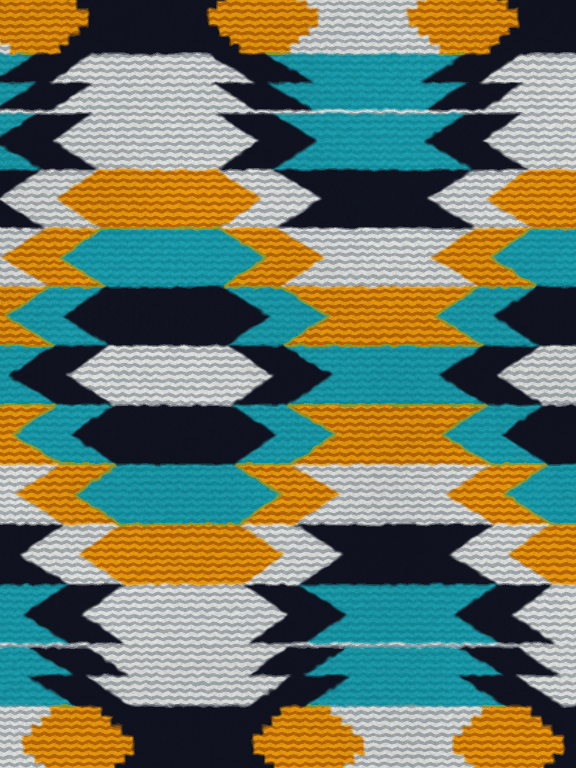
Write a Shadertoy shader that draws this pattern.

```glsl
// Woven-look printed cloth: thirteen rows of nested chevrons, mirrored about the middle row.
// Each row takes the next three inks of a four-ink cycle; stepped diamonds close both ends.
// Inks are sampled for coverage, then given wavy stripes, overprinted seams and thread grain.

float hash(vec2 p) {
    return fract(sin(dot(p, vec2(127.1, 311.7))) * 43758.5453);
}

float noise(vec2 p) {
    vec2 i = floor(p), f = fract(p);
    f = f * f * (3.0 - 2.0 * f);
    return mix(mix(hash(i), hash(i + vec2(1, 0)), f.x),
               mix(hash(i + vec2(0, 1)), hash(i + vec2(1, 1)), f.x), f.y);
}

// Ink at p, in row heights from the top left: 0 white, 1 black, 2 teal, 3 orange
int inkAt(vec2 p) {
    // Rows grow slightly taller downwards; s is the distance from the middle row
    float t = (p.y - 0.914) * 1.0257;
    float s = abs(t - 0.0025 * t * t - 5.5);

    // Columns lean slightly to the right; d is the distance from a column's centre
    float d = abs(mod(p.x - 2.488 - 0.062 * p.y + 3.64, 7.28) - 3.64);

    // Stepped diamonds on the border between black and white
    if (s > 5.5) {
        float level = floor(abs(s - 6.13) / 0.155);
        if (abs(d - 1.947) < 0.93 - 0.17 * level) return 3;
        return d < 1.947 ? 1 : 0;
    }

    // Thin white line between the full chevrons and the half ones
    if (abs(s - 4.5) < 0.032) return 0;

    float row = floor(s + 0.5);
    float f = s - row;
    float tip = row < 5.0 ? 1.0 - 2.0 * abs(f) : 1.0 - fract(2.0 * f);
    float ring = step(1.0 + 0.745 * tip, d) + step(1.947 + 0.795 * tip, d);
    return int(mod(min(row, 4.0) + ring, 4.0));
}

void mainImage(out vec4 fragColor, in vec2 fragCoord) {
    vec2 p = 13.0 * vec2(fragCoord.x, iResolution.y - fragCoord.y) / iResolution.y;

    // Ink coverage around the point, with slightly ragged print edges
    vec2 ragged = p + 0.045 * (vec2(noise(p * 9.0), noise(p * 9.0 + 40.0)) - 0.5);
    vec4 cover = vec4(0.0);
    for (int j = 0; j < 5; j++) {
        for (int i = 0; i < 5; i++) {
            cover[inkAt(ragged + 0.011 * (vec2(i, j) - 2.0))] += 0.04;
        }
    }

    // Wavy stripes with uneven thickness
    float wave = abs(fract(p.x * 5.2 + 0.3 * noise(p * 3.0)) - 0.5);
    float phase = p.y * 8.0 + 0.55 * wave + 0.2 * noise(p * vec2(2.0, 5.0));
    float stripe = sin(6.2832 * phase) + 0.7 * (noise(p * vec2(11.0, 16.0)) - 0.5);
    stripe = smoothstep(-0.45, 0.45, stripe + 0.1);

    vec3 white = mix(vec3(0.62, 0.64, 0.66), vec3(0.84, 0.85, 0.84), stripe);
    vec3 black = vec3(0.06, 0.07, 0.12);
    vec3 teal = mix(vec3(0.07, 0.54, 0.60), vec3(0.11, 0.60, 0.66), stripe);
    vec3 orange = mix(vec3(0.70, 0.39, 0.02), vec3(0.88, 0.58, 0.05), stripe);
    vec3 col = white * cover.x + black * cover.y + teal * cover.z + orange * cover.w;

    // Olive seam where teal and orange overlap
    float seam = smoothstep(0.0, 0.6, 4.0 * cover.z * cover.w);
    col = mix(col, vec3(0.58, 0.59, 0.16), 0.85 * seam);

    // Thread grain and slow fading
    float grain = noise(p * vec2(38.0, 30.0)) - 0.5;
    float fade = noise(p * 0.6) - 0.5;
    col *= 1.0 + 0.10 * grain + 0.05 * fade;

    fragColor = vec4(clamp(col, 0.0, 1.0), 1.0);
}
```
